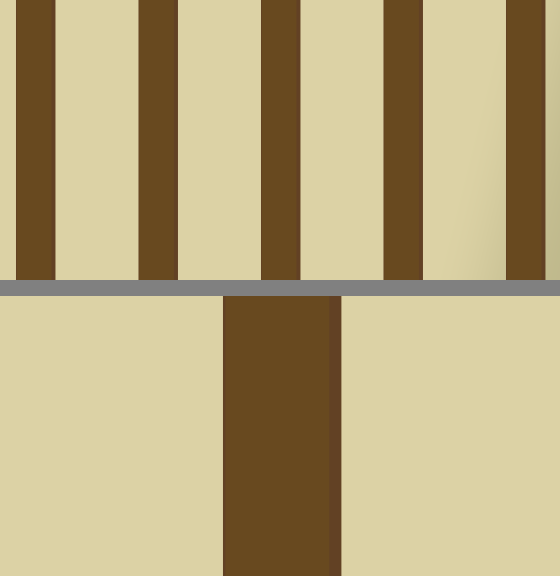
Top: the whole. Bottom: its middle third, enlarged.
Write a Shadertoy shader that draws this pattern.

```glsl
// Coverage of the interval [start, end] with edges one pixel soft
float band(float x, float start, float end, float pixel) {
    return clamp((x - start) / pixel + 0.5, 0.0, 1.0)
         * clamp((end - x) / pixel + 0.5, 0.0, 1.0);
}

void mainImage(out vec4 fragColor, in vec2 fragCoord) {
    vec2 p = fragCoord / iResolution.y;
    float pixel = 1.0 / iResolution.y;

    // Cream ground, dimmed by a slanted shadow in the lower right
    float shadow = smoothstep(0.0, 0.5, p.x - 1.53 - 0.25 * p.y);
    vec3 color = mix(vec3(0.863, 0.824, 0.647), vec3(0.75, 0.725, 0.55), shadow);

    // Vertical stripes, measured from the centre of each repeat
    float period = 0.4375;
    float x = mod(p.x - 0.1276 + 0.5 * period, period) - 0.5 * period;
    float halfWidth = 0.0705;

    // Reddish hem: broad on the right side, hairline on the left
    vec3 brown = vec3(0.408, 0.286, 0.122);
    vec3 hem = vec3(0.385, 0.255, 0.14);
    float face = band(x, -halfWidth + 0.003, halfWidth - 0.0145, pixel);
    vec3 stripe = mix(hem, brown, face);

    color = mix(color, stripe, band(x, -halfWidth, halfWidth, pixel));
    fragColor = vec4(color, 1.0);
}
```
